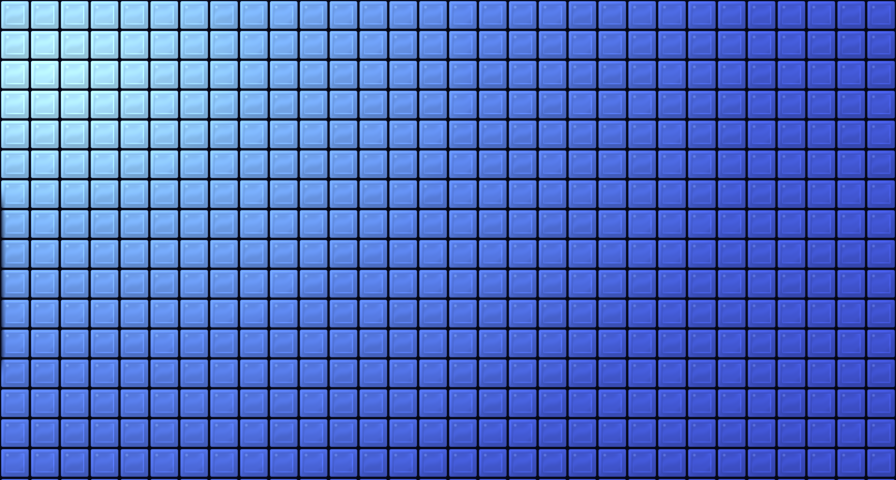
Reproduce this pattern procedurally as a Shadertoy shader.

```glsl
// Glossy blue glass tiles, 30 across and 16 down, set in near-black grout.
// Rounded-box distances shape each tile and its bevel; a soft glow from the
// upper left colours the wall, and layered sines give each tile its sheen.

const float COLUMNS = 30.0;
const vec3 GROUT = vec3(0.02, 0.03, 0.09);

float hash(vec2 cell) {
    return fract(sin(dot(cell, vec2(41.3, 289.1))) * 4375.5);
}

float roundedBox(vec2 p, float halfSize, float radius) {
    vec2 d = abs(p) - halfSize + radius;
    return length(max(d, 0.0)) + min(max(d.x, d.y), 0.0) - radius;
}

// Coverage of the region where the distance is negative.
float fill(float dist, float blur) {
    return 1.0 - smoothstep(-0.5 * blur, 0.5 * blur, dist);
}

// Soft line of the given half width along distance zero.
float stroke(float dist, float halfWidth, float blur) {
    return fill(abs(dist) - halfWidth, blur);
}

// Wall colour, from pale cyan at the light to deep blue far away.
vec3 wallColor(vec2 wall) {
    float d = length((wall - vec2(0.05, 0.08)) * vec2(1.0, 1.5));
    vec3 color = mix(vec3(0.70, 0.92, 1.0), vec3(0.51, 0.73, 0.96), smoothstep(0.0, 0.27, d));
    color = mix(color, vec3(0.36, 0.52, 0.90), clamp((d - 0.2) / 0.28, 0.0, 1.0));
    color = mix(color, vec3(0.26, 0.35, 0.82), clamp((d - 0.46) / 0.34, 0.0, 1.0));
    return mix(color, vec3(0.24, 0.31, 0.79), smoothstep(0.75, 1.1, d));
}

// Wavy diagonal reflection, shifted a little by the tile's seed.
float sheen(vec2 p, float seed) {
    float phase = 0.8 * seed;
    float wave = p.y - 0.55 * p.x + 0.06 * sin(9.0 * p.x + phase);
    return 0.6 * sin(9.0 * wave + 1.0 + phase) + 0.4 * sin(17.0 * wave - phase);
}

// One tile; p spans -0.5 to 0.5 with y up.
vec3 tileColor(vec2 p, vec3 base, float seed, float pixel) {
    float outer = roundedBox(p, 0.462, 0.06);
    float panel = roundedBox(p, 0.33, 0.05);
    float lit = smoothstep(-0.35, 0.35, p.y - p.x);

    // Face: darker towards the foot, with the reflection inside the panel.
    float shade = 1.0 + 0.14 * p.y;
    shade += 0.06 * sheen(p, seed) * fill(panel, 0.08 + pixel);

    // Bevel: bright rim, shaded lower-right flank, lit panel corner.
    shade += mix(0.04, 0.17, lit) * stroke(outer + 0.05, 0.018, 0.04 + pixel);
    shade -= 0.10 * (1.0 - lit) * fill(-panel, 0.05 + pixel);
    shade -= 0.07 * lit * stroke(panel, 0.015, 0.03 + pixel);
    shade += 0.22 * (1.0 - lit) * stroke(panel + 0.03, 0.015, 0.03 + pixel);

    // Small glint in the upper-left corner.
    float glint = fill(length(p - vec2(-0.25, 0.26)) - 0.04, 0.04 + pixel);
    vec3 color = base * shade + vec3(0.13, 0.14, 0.08) * glint;
    return mix(GROUT, color, fill(outer, 0.02 + pixel));
}

// Worn shadow along part of the left border.
float edgeShadow(vec2 wall) {
    float along = smoothstep(0.205, 0.24, wall.y) * (1.0 - smoothstep(0.39, 0.425, wall.y));
    return along * (1.0 - smoothstep(0.0, 0.007, wall.x));
}

void mainImage(out vec4 fragColor, in vec2 fragCoord) {
    // Wall coordinates: canvas widths from the top left.
    vec2 wall = vec2(fragCoord.x, iResolution.y - fragCoord.y) / iResolution.x;
    vec2 grid = wall * COLUMNS;
    vec2 cell = floor(grid);
    vec2 local = (fract(grid) - 0.5) * vec2(1.0, -1.0);
    float pixel = COLUMNS / iResolution.x;

    float seed = hash(cell);
    vec3 base = wallColor(wall) * (0.985 + 0.03 * seed);
    vec3 color = tileColor(local, base, seed, pixel);
    color = mix(color, GROUT, 0.75 * edgeShadow(wall));
    fragColor = vec4(clamp(color, 0.0, 1.0), 1.0);
}
```
